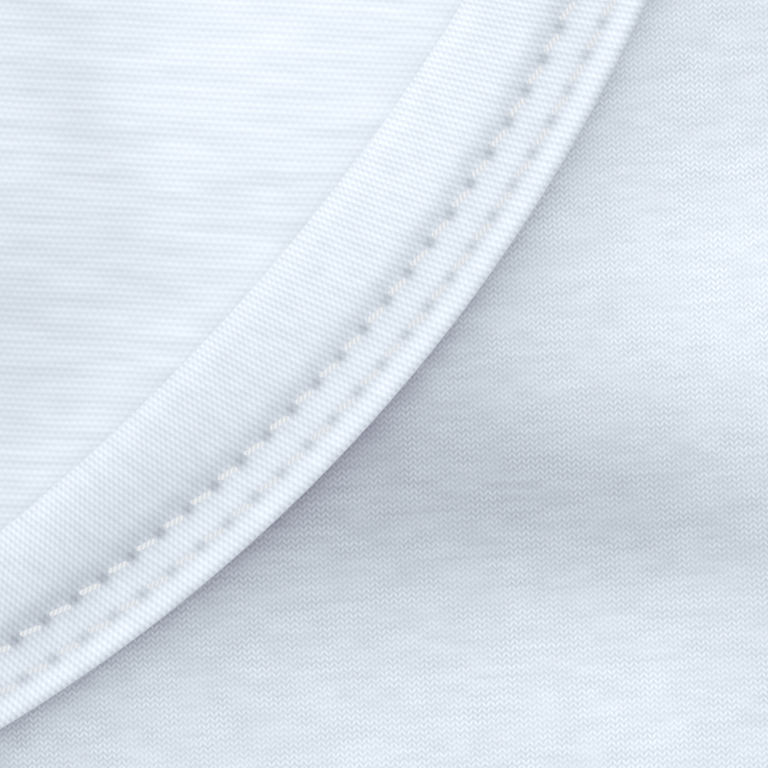
Reproduce this texture procedurally as a WebGL 1 fragment shader.

```glsl
precision highp float;
// Pale cotton garment: a curved, double-stitched neckband over two knits.
// Polar coordinates about a far centre shape the band, its ribs and seams;
// soft blobs give the folds, and periodic waves give the knitted loops.
uniform vec2 u_resolution;

const float TAU = 6.2831853;
const vec2 BAND_CENTRE = vec2(-1.098, 1.872);
const float OUTER_RADIUS = 2.127;
const float SEAM_A = 2.040;
const float SEAM_B = 2.087;

float hash(vec2 p) {
  p = fract(p * vec2(0.1031, 0.1137));
  p += dot(p, p.yx + 33.33);
  return fract((p.x + p.y) * p.x * 7.31);
}

float noise(vec2 p) {
  vec2 i = floor(p);
  vec2 f = fract(p);
  f = f * f * (3.0 - 2.0 * f);
  float low = mix(hash(i), hash(i + vec2(1.0, 0.0)), f.x);
  float high = mix(hash(i + vec2(0.0, 1.0)), hash(i + vec2(1.0, 1.0)), f.x);
  return mix(low, high, f.y);
}

// Layered noise centred on zero
float fbm(vec2 p) {
  float sum = 0.0;
  float gain = 0.5;
  for (int i = 0; i < 4; i++) {
    sum += gain * (noise(p) - 0.5);
    p = p * 2.03 + 17.0;
    gain *= 0.5;
  }
  return sum;
}

float bell(float x, float width) {
  return exp(-x * x / (width * width));
}

mat2 rotation(float a) {
  return mat2(cos(a), -sin(a), sin(a), cos(a));
}

float blob(vec2 p, vec2 centre, vec2 size, float angle) {
  vec2 q = rotation(angle) * (p - centre) / size;
  return exp(-dot(q, q));
}

// Inner fabric: fine staggered rows with sideways streaks
float innerFabric(vec2 p) {
  float tone = 0.895 + 0.035 * blob(p, vec2(0.36, 0.95), vec2(0.28, 0.2), 0.7);
  tone -= 0.05 * blob(p, vec2(0.0, 0.55), vec2(0.16, 0.22), 0.0);
  tone -= 0.025 * blob(p, vec2(0.08, 0.88), vec2(0.07, 0.2), 0.3);
  tone += 0.03 * blob(p, vec2(0.1, 0.44), vec2(0.2, 0.05), 0.8);
  vec2 q = rotation(-0.05) * p;
  q.y += 0.004 * fbm(q * 9.0);
  float row = q.y / 0.0082;
  float loops = sin(TAU * (q.x / 0.0095 + 0.5 * floor(row)));
  tone += 0.016 * sin(TAU * row) + 0.012 * loops * sin(0.5 * TAU * fract(row));
  return tone + 0.075 * fbm(q * vec2(16.0, 85.0)) + 0.03 * fbm(p * 6.0);
}

// Outer fabric: columns of V loops under the shadow cast by the band
float outerFabric(vec2 p, float gap, float angle) {
  float tone = 0.875 + 0.045 * blob(p, vec2(0.98, 0.64), vec2(0.24, 0.16), 0.2);
  tone -= 0.09 * blob(p, vec2(0.62, 0.37), vec2(0.32, 0.14), 0.05);
  tone -= 0.055 * blob(p, vec2(0.92, 0.31), vec2(0.25, 0.09), -0.1);
  tone -= 0.04 * blob(p, vec2(0.45, 0.25), vec2(0.3, 0.12), 0.3);
  tone += 0.02 * blob(p, vec2(0.75, 0.05), vec2(0.3, 0.12), 0.0);
  float shade = mix(1.0, 0.6, smoothstep(-0.68, -0.45, angle));
  tone -= shade * (0.15 * exp(-gap / 0.022) + 0.09 * exp(-gap / 0.09));
  vec2 q = rotation(0.06) * p;
  q += 0.004 * vec2(fbm(p * 11.0), fbm(p * 11.0 + 40.0));
  float across = abs(fract(q.x / 0.0118) - 0.5);
  float loops = sin(TAU * (q.y / 0.0078 + 1.5 * across));
  float relief = 0.7 + 0.9 * noise(p * 45.0);
  tone += relief * (0.024 * loops - 0.012 * cos(2.0 * TAU * across));
  return tone + 0.06 * fbm(q * vec2(35.0, 110.0)) + 0.03 * fbm(p * 8.0);
}

// Neckband: slanted ribs, two sunken seams and a rolled rim
float neckband(vec2 p, float radius, float arc, float inner) {
  float tone = 0.895 + 0.025 * blob(p, vec2(0.58, 0.84), vec2(0.09, 0.3), -0.6);
  tone -= 0.06 * blob(p, vec2(0.12, 0.28), vec2(0.3, 0.055), 0.75);
  tone -= 0.075 * bell(radius - SEAM_A + 0.012, 0.018);
  tone -= 0.045 * bell(radius - SEAM_B, 0.009);
  tone += 0.025 * bell(radius - SEAM_B - 0.02, 0.011);
  tone -= 0.09 * smoothstep(OUTER_RADIUS - 0.012, OUTER_RADIUS, radius);
  tone += 0.025 * bell(radius - inner - 0.012, 0.016);
  float rib = (arc - 0.29 * radius + 0.003 * fbm(p * 14.0)) / 0.0085;
  float twist = sin(TAU * (radius / 0.0075 + 0.7 * fract(rib)));
  tone += 0.026 * sin(TAU * rib) + 0.016 * twist;
  return tone + 0.05 * fbm(vec2(rib * 0.9, radius * 55.0));
}

// Thread coverage in x, needle-hole shadow in y
vec2 stitches(float along, float offset, float pitch, float blur) {
  float x = (fract(along / pitch) - 0.5) * pitch;
  float y = offset - 0.22 * x;
  float d = length(vec2(max(abs(x) - 0.011, 0.0), y)) - 0.0034;
  float hole = bell(abs(x) - 0.5 * pitch, 0.009) * bell(offset, 0.008);
  return vec2(1.0 - smoothstep(-blur, blur, d), hole);
}

vec3 clothColour(float tone) {
  return vec3(tone, tone + 0.03 * smoothstep(0.5, 0.75, tone), tone + 0.066);
}

void main() {
  vec2 p = gl_FragCoord.xy / u_resolution;
  float blur = 1.2 / min(u_resolution.x, u_resolution.y);
  vec2 q = p - BAND_CENTRE;
  float radius = length(q);
  float angle = atan(q.y, q.x);
  float arc = angle * SEAM_A;
  float bend = angle + 0.72;
  float inner = 1.895 + 0.28 * bend * bend;

  // Cloth layers, with a faint contact shadow inside the neckline
  float gap = max(radius - OUTER_RADIUS, 0.0);
  float under = innerFabric(p) - 0.035 * exp(-max(inner - radius, 0.0) / 0.008);
  float band = neckband(p, radius, arc, inner);
  float tone = mix(under, band, smoothstep(inner - blur, inner + blur, radius));
  float outside = smoothstep(OUTER_RADIUS - blur, OUTER_RADIUS + blur, radius);
  tone = mix(tone, outerFabric(p, gap, angle), outside);

  // Warm sewing thread along both seams
  vec2 seamA = stitches(arc, radius - SEAM_A, 0.047, blur);
  vec2 seamB = stitches(arc + 0.019, radius - SEAM_B, 0.047, blur);
  tone -= 0.12 * seamA.y + 0.06 * seamB.y;
  vec3 colour = clothColour(tone);
  float fibre = 0.04 * sin(TAU * (arc + radius) / 0.008);
  vec3 thread = vec3(0.90, 0.91, 0.92) + fibre;
  colour = mix(colour, thread, max(0.9 * seamA.x, 0.65 * seamB.x));
  gl_FragColor = vec4(clamp(colour, 0.0, 1.0), 1.0);
}
```
